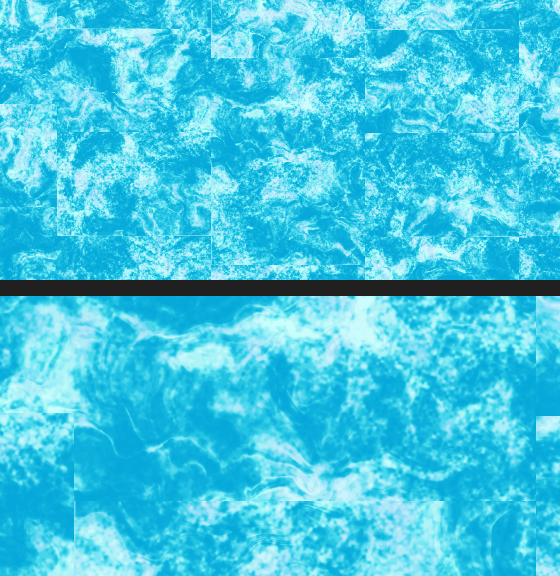
Top: the whole. Bottom: its middle third, enlarged.
This texture is drawn by a Shadertoy shader. Its source:

```glsl
// Sunlit turquoise water: blotches of warped noise carry curled light crests
// and fine speckle. Staggered rectangular patches shift the noise domain, and
// a few of their borders show as thin pale seams.

const vec3 DEEP = vec3(0.02, 0.66, 0.85);
const vec3 AZURE = vec3(0.05, 0.69, 0.86);
const vec3 TURQUOISE = vec3(0.13, 0.76, 0.89);
const vec3 AQUA = vec3(0.28, 0.84, 0.92);
const vec3 PALE = vec3(0.49, 0.89, 0.96);
const vec3 FOAM = vec3(0.68, 0.93, 0.97);
const vec3 GLINT = vec3(0.80, 0.97, 0.99);

float hash(vec2 p) {
    vec3 q = fract(p.xyx * 0.1031);
    q += dot(q, q.yzx + 33.33);
    return fract((q.x + q.y) * q.z);
}

float noise(vec2 p) {
    vec2 cell = floor(p);
    vec2 f = fract(p);
    f = f * f * (3.0 - 2.0 * f);
    float low = mix(hash(cell), hash(cell + vec2(1, 0)), f.x);
    float high = mix(hash(cell + vec2(0, 1)), hash(cell + vec2(1, 1)), f.x);
    return mix(low, high, f.y);
}

float fbm(vec2 p, int octaves, float gain) {
    const mat2 turn = mat2(0.95, 0.31, -0.31, 0.95);
    float sum = 0.0, total = 0.0, weight = 1.0;
    for (int i = 0; i < octaves; i++) {
        sum += weight * noise(p);
        total += weight;
        weight *= gain;
        p = turn * p * 2.03 + 17.3;
    }
    return sum / total;
}

vec2 warp(vec2 p, float scale, float amount) {
    vec2 bend = vec2(fbm(p * scale, 3, 0.5), fbm(p * scale + 41.7, 3, 0.5));
    return p + amount * (bend - 0.5);
}

// Patch of staggered columns: xy is its index, zw the position inside it.
vec4 patchAt(vec2 p, vec2 size) {
    float column = floor(p.x / size.x);
    float y = p.y / size.y + hash(vec2(column, 7.0));
    return vec4(column, floor(y), fract(p.x / size.x) * size.x, fract(y) * size.y);
}

float seamLine(float dist, float width, float pixel) {
    return 1.0 - smoothstep(width, width + pixel, dist);
}

// Brightness of the water in standard deviations around its mean.
float waterLevel(vec2 p) {
    vec2 q = warp(p, 9.0, 0.16);
    vec2 curled = warp(q, 24.0, 0.07);
    float blotches = (fbm(q * vec2(10.0, 13.0) + 5.0, 5, 0.55) - 0.5) / 0.108;
    float detail = (fbm(curled * vec2(34.0, 48.0), 3, 0.6) - 0.5) / 0.12;
    float crest = 1.0 - abs(2.0 * noise(curled * vec2(20.0, 34.0) + 9.0) - 1.0);
    float crests = (crest * crest - 0.53) / 0.29;
    float lively = smoothstep(0.35, 0.65, noise(p * 5.0 + 23.0));
    float speckle = (fbm(p * 120.0, 2, 0.9) - 0.5) / 0.13;
    return 0.78 * blotches + 0.38 * detail
         + mix(0.12, 0.48, lively) * crests
         + mix(0.48, 0.28, lively) * speckle;
}

vec3 waterColor(float share) {
    vec3 color = mix(DEEP, AZURE, smoothstep(0.0, 0.09, share));
    color = mix(color, TURQUOISE, smoothstep(0.09, 0.32, share));
    color = mix(color, AQUA, smoothstep(0.32, 0.58, share));
    color = mix(color, PALE, smoothstep(0.58, 0.79, share));
    color = mix(color, FOAM, smoothstep(0.79, 0.94, share));
    return mix(color, GLINT, smoothstep(0.94, 1.0, share));
}

void mainImage(out vec4 fragColor, in vec2 fragCoord) {
    float pixel = 1.0 / iResolution.y;
    vec2 p = fragCoord * pixel;

    // Some patches keep the common domain, so their borders vanish.
    vec4 tile = patchAt(p - vec2(0.205, 0.0), vec2(0.55, 0.37));
    float shifted = step(0.45, hash(tile.xy + 3.0));
    vec2 shift = shifted * 6.0 * vec2(hash(tile.xy + 11.0), hash(tile.xy + 29.0));
    vec2 domain = p + shift + 4.0;

    // Logistic curve turns the level into an even share of the palette.
    float share = 1.0 / (1.0 + exp(-1.7 * waterLevel(domain)));
    vec3 color = waterColor(share);

    // Slight drift between blue and cyan in the lighter water.
    float drift = noise(domain * 30.0 + 61.0) - 0.5;
    color.g += 0.08 * drift * smoothstep(0.5, 0.8, share);

    // Broken pale seams.
    float seam = max(seamLine(tile.z, 0.001, pixel) * step(0.5, hash(tile.xy + 51.0)),
                     seamLine(tile.w, 0.001, pixel) * step(0.4, hash(tile.xy + 73.0)));
    seam *= shifted * smoothstep(0.3, 0.6, noise(p * 8.0 + 90.0));
    color = mix(color, FOAM, 0.6 * seam);

    fragColor = vec4(clamp(color, 0.0, 1.0), 1.0);
}
```
